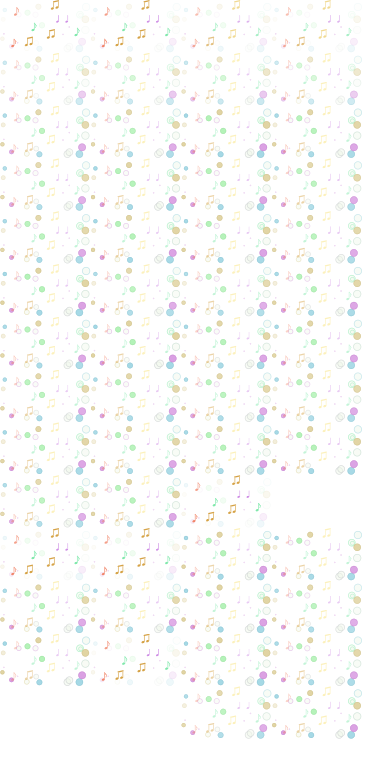
Write a WebGL 2 fragment shader that draws this pattern.

```glsl
#version 300 es
precision highp float;
// A pale sheet of soft bubbles and small music notes, tiled 4 across and 14 down.
// One motif is composed from disc, ring and note helpers and repeated by cell;
// each cell's fading, fresh ink or absence follows from its column and row.
uniform vec2 u_resolution;
out vec4 outColor;

const float SHEET_HEIGHT = 768.0;
const vec2 TILE = vec2(90.6, 52.8);
const vec3 PURPLE = vec3(0.83, 0.56, 0.87);
const vec3 TEAL = vec3(0.58, 0.82, 0.88);
const vec3 OLIVE = vec3(0.86, 0.80, 0.57);
const vec3 GREEN = vec3(0.65, 0.94, 0.67);
const vec3 MINT = vec3(0.45, 0.90, 0.64);
const vec3 CORAL = vec3(0.94, 0.48, 0.36);
const vec3 YELLOW = vec3(0.97, 0.87, 0.38);
const vec3 GOLD = vec3(0.82, 0.60, 0.20);
const vec3 VIOLET = vec3(0.72, 0.35, 0.85);
const vec3 GREY = vec3(0.76, 0.77, 0.79);
const vec3 MIST = vec3(0.94, 0.97, 0.92);

float hash(vec2 p) {
  return fract(sin(dot(p, vec2(127.1, 311.7))) * 43758.545);
}

// Coverage of a solid shape, and of a line of the given half width.
float fill(float d, float px) { return clamp(0.5 - d / px, 0.0, 1.0); }
float stroke(float d, float halfWidth, float px) {
  return fill(abs(d) - halfWidth, px) - fill(abs(d) + halfWidth, px);
}

float segment(vec2 p, vec2 a, vec2 b) {
  vec2 ab = b - a;
  return length(p - a - ab * clamp(dot(p - a, ab) / dot(ab, ab), 0.0, 1.0));
}

void disc(inout vec3 c, vec2 p, float r, vec3 ink, float alpha, float px) {
  float d = length(p) - r;
  c = mix(c, ink, fill(d, px) * alpha * 0.85);
  c = mix(c, ink * 0.92, stroke(d + 0.3, 0.3, px) * alpha * 0.6);
}

void ring(inout vec3 c, vec2 p, float r, vec3 ink, float alpha, float px) {
  float d = length(p) - r;
  c = mix(c, MIST, fill(d, px) * alpha * 0.7);
  c = mix(c, ink, stroke(d + 0.3, 0.35, px) * alpha * 0.75);
}

// Tilted oval head with an upright stem.
float headAndStem(vec2 p, float px) {
  vec2 q = mat2(0.9, 0.43, -0.43, 0.9) * (p - vec2(0.0, 3.0));
  float head = fill(length(q * vec2(0.8, 1.15)) - 1.25, px);
  return max(head, stroke(segment(p, vec2(1.3, 2.8), vec2(1.3, -3.8)), 0.32, px));
}

// Single note with a curved flag.
void quaver(inout vec3 c, vec2 p, vec3 ink, float alpha, float px) {
  float flag = stroke(segment(p, vec2(1.3, -3.8), vec2(3.2, -1.4)), 0.4, px);
  flag = max(flag, stroke(segment(p, vec2(3.2, -1.4), vec2(2.7, 0.4)), 0.3, px));
  c = mix(c, ink, max(headAndStem(p, px), flag) * alpha);
}

// Two notes joined by a slanted beam.
void beamedPair(inout vec3 c, vec2 p, vec3 ink, float alpha, float px) {
  float shape = max(headAndStem(p + vec2(2.6, -0.5), px), headAndStem(p - vec2(2.0, -0.5), px));
  float beam = stroke(segment(p, vec2(-1.3, -3.2), vec2(3.3, -4.2)), 0.65, px);
  c = mix(c, ink, max(shape, beam) * alpha);
}

void bubbles(inout vec3 c, vec2 q, float a, float px) {
  // Tall cluster at the right edge
  ring(c, q - vec2(86.1, 7.0), 4.0, TEAL, a * 0.75, px);
  ring(c, q - vec2(80.0, 14.7), 3.7, MINT, a * 0.7, px);
  ring(c, q - vec2(80.6, 15.2), 2.2, MINT, a * 0.6, px);
  disc(c, q - vec2(85.4, 19.3), 3.7, OLIVE, a, px);
  ring(c, q - vec2(85.4, 30.0), 4.0, mix(TEAL, OLIVE, 0.4), a * 0.7, px);
  for (int i = 0; i < 2; i++)
    ring(c, q - vec2(67.4, 48.5) - vec2(2.0, -1.9) * float(i), 3.7, GREY, a * 0.8, px);
  disc(c, q - vec2(79.4, 48.5), 3.7, TEAL, a, px);
  disc(c, q - vec2(82.1, 41.7), 3.8, PURPLE, a, px);
  // Small beads at the left edge
  disc(c, q - vec2(3.2, 19.3), 2.3, OLIVE, a * 0.4, px);
  disc(c, q - vec2(4.8, 10.0), 2.1, TEAL, a, px);
  disc(c, q - vec2(2.4, 38.7), 2.1, OLIVE, a, px);
  disc(c, q - vec2(11.5, 46.3), 2.3, PURPLE, a, px);
  ring(c, q - vec2(18.8, 14.7), 2.6, PURPLE, a * 0.7, px);
  // Loose middle group
  disc(c, q - vec2(38.4, 6.7), 2.9, OLIVE, a, px);
  disc(c, q - vec2(27.5, 12.7), 2.9, GREEN, a, px);
  ring(c, q - vec2(35.5, 14.7), 2.9, PURPLE, a * 0.6, px);
  disc(c, q - vec2(42.0, 25.3), 3.0, GREEN, a, px);
  ring(c, q - vec2(26.8, 48.2), 2.7, OLIVE, a * 0.7, px);
  ring(c, q - vec2(36.2, 43.0), 2.7, GREY, a * 0.6, px);
  disc(c, q - vec2(39.4, 48.7), 2.9, TEAL, a, px);
}

void notes(inout vec3 c, vec2 q, float a, float fresh, float px) {
  vec3 gold = mix(YELLOW, GOLD, fresh);
  beamedPair(c, q - vec2(55.0, 5.0), gold, a, px);
  beamedPair(c, q - vec2(51.0, 34.0), gold, a, px);
  beamedPair(c, q - vec2(29.0, 41.5), GOLD, a, px);
  quaver(c, q - vec2(12.7, 43.0), CORAL, a, px);
  quaver(c, q - vec2(15.5, 11.5), CORAL, a * 0.8, px);
  quaver(c, q - vec2(33.0, 27.0), MINT, a, px);
  quaver(c, q - vec2(76.0, 32.0), MINT, a, px);
  for (int i = 0; i < 2; i++)
    c = mix(c, VIOLET, headAndStem((q - vec2(57.5 + 9.2 * float(i), 19.0)) * 1.15, px) * a * 0.75);
}

void main() {
  float px = SHEET_HEIGHT / u_resolution.y;
  vec2 p = vec2(gl_FragCoord.x, u_resolution.y - gl_FragCoord.y) * px;
  vec2 cell = floor(p / TILE);
  vec2 q = p - cell * TILE;
  int col = int(cell.x), row = int(cell.y);
  bool left = col < 2;

  // Cells with fresh notes have faded bubbles; a few cells are empty.
  bool isFresh = row == 0 || (left && row == 10) || (col == 1 && row == 12) || (col == 2 && row == 9);
  bool isEmpty = col > 3 || row > 13 || (left && row == 13) || (col == 3 && row == 9);
  float fresh = isFresh ? (row == 0 && !left ? 0.4 : 1.0) : 0.0;
  float bubbleAlpha = (isFresh ? 0.2 : row == 1 ? 0.6 : 1.0) * mix(0.82, 1.0, hash(cell));

  vec3 color = vec3(1.0);
  if (!isEmpty) {
    bubbles(color, q, bubbleAlpha, px);
    notes(color, q, mix(0.42, 0.9, fresh), fresh, px);
    // Tiny pale specks
    for (int i = 0; i < 4; i++) {
      vec2 at = TILE * vec2(hash(vec2(i, 3)), hash(vec2(i, 8)));
      disc(color, q - at, 0.7, PURPLE, 0.3, px);
    }
  }
  outColor = vec4(color, 1.0);
}
```
